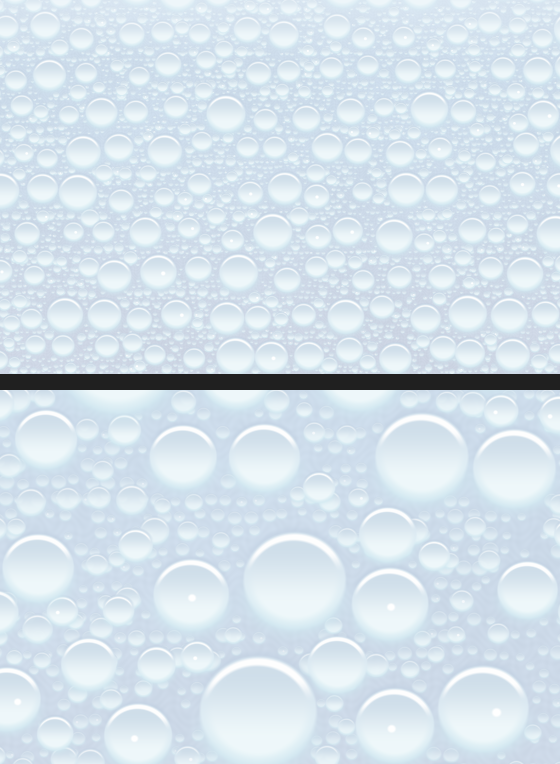
Top, the full canvas; bottom, a detail of the centre.
Write a Shadertoy shader that draws this texture.

```glsl
// Pale blue condensation: domed water drops of many sizes on misty glass.

vec3 hash3(vec2 cell) {
    vec3 q = vec3(dot(cell, vec2(127.1, 311.7)),
                  dot(cell, vec2(269.5, 183.3)),
                  dot(cell, vec2(419.2, 371.9)));
    return fract(sin(q) * 43758.5);
}

float layerSize(float layer) { return 0.108 * pow(0.52, layer); }

// Drop near p in a neighbouring cell: centre, radius and a random value.
// Every row slides by its own amount, so columns never line up.
vec4 dropAt(vec2 p, vec2 offset, float layer) {
    float size = layerSize(layer);
    vec2 grid = p / size + 20.0;
    float row = floor(grid.y) + offset.y;
    float slide = hash3(vec2(row, layer + 7.0)).x;
    float column = floor(grid.x + slide) + offset.x;
    vec3 rnd = hash3(vec2(column, row) + layer * 57.0);
    float radius = mix(0.24, 0.47, pow(rnd.z, 1.5));
    vec2 jitter = (rnd.xy - 0.5) * 2.0 * (0.53 - radius);
    vec2 centre = vec2(column - slide, row) + 0.5 + jitter - 20.0;
    return vec4(centre * size, radius * size, fract(rnd.z * 91.7 + rnd.x));
}

// Small drops are absorbed where they would touch one of the largest.
bool isFree(vec2 centre, float radius) {
    for (int j = -1; j <= 1; j++)
    for (int i = -1; i <= 1; i++) {
        vec4 big = dropAt(centre, vec2(i, j), 0.0);
        if (distance(centre, big.xy) < big.z * 1.04 + radius * 0.9) return false;
    }
    return true;
}

vec3 shadeDrop(vec3 col, vec2 q, float aa, float rnd, float strength) {
    float d = length(q);
    float below = smoothstep(0.2, -0.9, q.y);
    float above = smoothstep(0.1, 0.8, q.y);

    // Cyan light spilling below, thin shade above
    float halo = exp(-max(d - 1.0, 0.0) * 7.0) * smoothstep(1.5, 1.15, d);
    col = mix(col, vec3(0.82, 0.92, 0.95), halo * below * 0.75 * strength);
    float shade = smoothstep(1.16, 1.0, d) * above;
    col = mix(col, vec3(0.75, 0.81, 0.88), shade * 0.55 * strength);

    // Body brightens downwards, with a tinted lower edge
    vec3 body = mix(vec3(0.81, 0.87, 0.915), vec3(0.935, 0.97, 0.98),
                    smoothstep(0.75, -0.55, q.y));
    body = mix(body, vec3(0.83, 0.93, 0.95), smoothstep(0.72, 1.02, d) * below * 0.8);
    body = mix(body, vec3(0.85, 0.91, 0.95), smoothstep(0.75, 1.0, d) * 0.5);

    // White crescent along the top rim
    float soft = max(aa, 0.035);
    float crescent = smoothstep(0.90 - soft, 0.90 + soft, length(q + vec2(0.02, 0.07)))
                   * smoothstep(1.0, 1.0 - 2.0 * soft, d) * smoothstep(0.15, 0.6, q.y);
    body = mix(body, vec3(0.995), crescent);

    // Occasional glint
    vec2 glint = vec2(rnd * 8.0 - 7.5, -0.1);
    float spark = step(0.87, rnd) * smoothstep(0.11 + aa, 0.06, length(q - glint));
    body = mix(body, vec3(1.0), spark);

    float edge = max(aa, 0.03 + 0.05 * below);
    return mix(col, body, smoothstep(1.0 + edge, 1.0 - edge, d) * strength);
}

void mainImage(out vec4 fragColor, in vec2 fragCoord) {
    vec2 p = fragCoord / iResolution.y;
    float pixel = 1.0 / iResolution.y;

    // Misty glass: lavender at the foot, bluer above, with slow sine clouds
    vec3 col = mix(vec3(0.805, 0.838, 0.895), vec3(0.80, 0.86, 0.92),
                   smoothstep(0.0, 0.7, p.y));
    float cloud = sin(p.x * 9.0 + 2.0 * sin(p.y * 7.0)) * sin(p.y * 11.0 + sin(p.x * 6.0));
    float grain = sin(p.x * 310.0 + 3.0 * sin(p.y * 170.0))
                * sin(p.y * 390.0 + 3.0 * sin(p.x * 210.0));
    col += 0.007 * cloud + 0.009 * grain;

    // Drops from the finest layer up to the largest
    for (int k = 3; k >= 0; k--) {
        float layer = float(k);
        float strength = k == 3 ? 0.55 : (k == 2 ? 0.8 : 1.0);
        for (int j = -1; j <= 1; j++)
        for (int i = -1; i <= 1; i++) {
            vec4 drop = dropAt(p, vec2(i, j), layer);
            vec2 q = (p - drop.xy) / drop.z * vec2(0.97, 1.03);
            if (dot(q, q) > 2.25) continue;
            if (k > 0 && (drop.w < 0.15 || !isFree(drop.xy, drop.z))) continue;
            col = shadeDrop(col, q, pixel / drop.z, drop.w, strength);
        }
    }

    // Pale haze towards the far top edge
    col = mix(col, vec3(0.93, 0.96, 0.985), 0.4 * smoothstep(0.8, 1.05, p.y));
    fragColor = vec4(clamp(col, 0.0, 1.0), 1.0);
}
```
